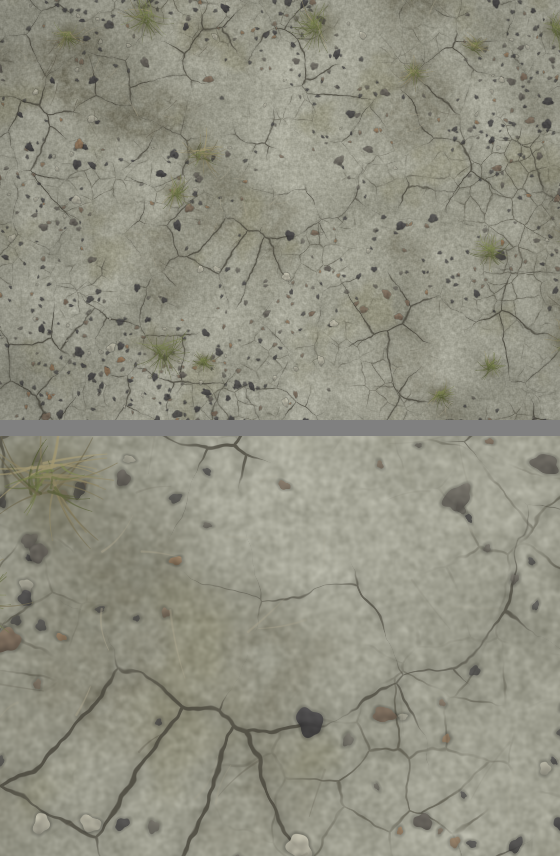
Top: the whole. Bottom: its middle third, enlarged.
Give the GLSL for this texture, as a Shadertoy shader.

```glsl
// Dry cracked clay seen from above, strewn with pebbles, twigs and grass tufts.
// Warped Voronoi edges make the cracks, gradient noise tints the soil,
// and jittered grids scatter the stones, straws and blades.
#define PIXEL (1.0 / iResolution.y)
#define CRACK_SCALE 9.0
#define CRACK_WIDTH 0.0021
#define STONE_DENSITY 0.30
#define TUFT_SCALE 4.6
#define TUFT_DENSITY 0.62
#define TWIG_SCALE 15.0
#define GRAIN 0.085

vec2 hash2(vec2 p) {
  vec3 q = fract(p.xyx * vec3(0.1031, 0.1030, 0.0973));
  q += dot(q, q.yzx + 33.33);
  return fract((q.xx + q.yz) * q.zy);
}
float slope(vec2 cell, vec2 offset) {
  return dot(hash2(cell + 71.0) * 2.0 - 1.0, offset);
}
float noise(vec2 p) {
  vec2 i = floor(p), f = p - i, e = vec2(1, 0);
  vec2 u = f * f * f * (f * (f * 6.0 - 15.0) + 10.0);
  return mix(mix(slope(i, f), slope(i + e, f - e), u.x),
    mix(slope(i + e.yx, f - e.yx), slope(i + 1.0, f - 1.0), u.x), u.y);
}
float fbm(vec2 p) {
  float sum = 0.0;
  for (float amp = 1.0; amp > 0.05; amp *= 0.5) {
    sum += amp * noise(p);
    p = mat2(1.6, 1.2, -1.2, 1.6) * p + 13.7;
  }
  return sum;
}
float cover(float d) { return 1.0 - smoothstep(-0.8 * PIXEL, 0.8 * PIXEL, d); }
mat2 turn(float a) { return mat2(cos(a), -sin(a), sin(a), cos(a)); }
vec2 neighbour(int i) { return vec2(i % 3 - 1, i / 3 - 1); }

// Distance to the nearest Voronoi edge
float crackDistance(vec2 p, float scale) {
  p *= scale;
  vec2 base = floor(p), f = p - base, home, center;
  float best = 9.0, edge = 9.0;
  for (int i = 0; i < 9; i++) {
    vec2 g = neighbour(i), r = g + hash2(base + g) - f;
    if (dot(r, r) < best) { best = dot(r, r); home = g; center = r; }
  }
  for (int i = 0; i < 25; i++) {
    vec2 g = home + vec2(i % 5 - 2, i / 5 - 2), r = g + hash2(base + g) - f, gap = r - center;
    if (dot(gap, gap) > 0.0001) edge = min(edge, dot(0.5 * (center + r), normalize(gap)));
  }
  return edge / scale;
}
// Tapered curved strand that starts at the origin and runs along x
float strand(vec2 p, float len, float bend, float width) {
  float x = clamp(p.x, 0.0, len), t = x / len;
  return length(vec2(p.x - x, p.y - bend * t * t)) - width * (1.0 - 0.7 * t);
}
vec3 stoneColor(float pick) {
  if (pick < 0.5) return vec3(0.25, 0.245, 0.25);
  if (pick < 0.68) return vec3(0.37, 0.355, 0.33);
  if (pick < 0.83) return vec3(0.45, 0.385, 0.325);
  return pick < 0.9 ? vec3(0.54, 0.42, 0.31) : vec3(0.66, 0.65, 0.59);
}
void addStones(inout vec3 col, vec2 p, float scale, float opacity) {
  for (int i = 0; i < 9; i++) {
    vec2 cell = floor(p * scale) + neighbour(i), place = hash2(cell + scale);
    vec2 kind = hash2(cell + 211.0), form = hash2(cell + 419.0), q = p * scale - cell - place;
    float crowd = smoothstep(-0.3, 0.4, noise(cell / scale * 3.5 + 5.0));
    if (kind.x > STONE_DENSITY * crowd) continue;
    vec2 r = turn(form.x * 6.28) * q * vec2(1, 1.1 + 0.6 * form.y);
    float a = atan(r.y, r.x), lumps = 1.0 + 0.12 * sin(3.0 * a + place.y * 9.0) + 0.07 * sin(5.0 * a);
    float d = (length(r) - (0.15 + 0.17 * place.x) * lumps) / scale;
    vec3 tint = stoneColor(kind.y) * (1.0 + 0.6 * q.y + 0.25 * noise(p * 150.0));
    col *= 0.82 + 0.18 * smoothstep(0.0, 0.004, d);
    col = mix(col, tint, opacity * (0.75 + 0.25 * form.x) * cover(d));
  }
}
void addTwigs(inout vec3 col, vec2 p, float opacity) {
  for (int i = 0; i < 9; i++) {
    vec2 cell = floor(p * TWIG_SCALE) + neighbour(i), place = hash2(cell + 101.0), kind = hash2(cell + 138.0);
    vec2 q = turn(kind.x * 6.28) * (p - (cell + place) / TWIG_SCALE);
    float d = strand(q, 0.02 + 0.035 * kind.y, 0.03 * (place.x - 0.5), 0.0009);
    col = mix(col, place.y < 0.5 ? vec3(0.34, 0.32, 0.27) : vec3(0.66, 0.63, 0.54), opacity * cover(d));
  }
}
void addTufts(inout vec3 col, vec2 p) {
  for (int i = 0; i < 9; i++) {
    vec2 cell = floor(p * TUFT_SCALE) + neighbour(i), place = hash2(cell + 307.0), kind = hash2(cell + 503.0);
    vec2 q = p - (cell + place) / TUFT_SCALE;
    float reach = 0.028 + 0.034 * kind.y;
    if (kind.x > TUFT_DENSITY || length(q) > 1.6 * reach) continue;
    float shade = 1.0 - smoothstep(0.0, 1.2 * reach, length(q) + 0.02 * noise(p * 40.0));
    col = mix(col, vec3(0.38, 0.37, 0.28), 0.6 * shade);
    for (float n = 0.0; n < 44.0; n++) {
      vec2 h = hash2(cell * 7.0 + n * 3.1), k = hash2(h * 91.0 + n);
      vec2 r = turn(place.x * 6.28 + (h.x - 0.5) * (3.5 + 2.8 * place.y)) * (q - (k - 0.5) * 0.5 * reach);
      float d = strand(r, reach * (0.35 + 0.75 * h.y), (k.x - 0.5) * reach, 0.0011);
      vec3 blade = h.y < 1.1 - kind.x ? vec3(0.41, 0.44, 0.265) : vec3(0.53, 0.495, 0.37);
      col = mix(col, blade * (0.76 + 0.48 * k.y), 0.65 * cover(d));
    }
  }
}
void mainImage(out vec4 fragColor, in vec2 fragCoord) {
  vec2 p = fragCoord * PIXEL, v = p - 0.5 * iResolution.xy * PIXEL;
  // Soil tone, litter patches and grain
  float litter = smoothstep(-0.05, 0.55, fbm(p * 3.3 + 21.0)), crumbs = fbm(p * 42.0);
  vec3 col = vec3(0.545, 0.545, 0.49) + 0.12 * clamp(0.6 + 0.9 * fbm(p * 5.0), 0.0, 1.0);
  col = mix(col, vec3(0.43, 0.42, 0.355), litter * clamp(0.6 + 0.9 * crumbs, 0.0, 1.0));
  col = mix(col, vec3(0.53, 0.52, 0.42), 0.45 * smoothstep(0.1, 0.5, fbm(p * 6.0 + 47.0)));
  col += GRAIN * (noise(p * 110.0) + 0.8 * noise(p * 210.0) + 0.6 * crumbs);
  // Broad cracks and a finer network, both fading in and out
  vec2 warped = p + 0.022 * vec2(fbm(p * 9.0), fbm(p * 9.0 + 31.0));
  float broad = crackDistance(warped, CRACK_SCALE), fine = crackDistance(warped + 0.4, CRACK_SCALE * 2.3);
  float open = smoothstep(-0.25, 0.3, noise(p * 6.0 + 3.0) + 0.4 * noise(p * 23.0));
  float hair = smoothstep(-0.05, 0.4, noise(p * 4.5 + 60.0) + 0.4 * noise(p * 31.0));
  col *= 1.0 - 0.13 * open * exp(-broad / 0.005) - 0.09 * hair * exp(-fine / 0.004);
  col = mix(col, vec3(0.29, 0.28, 0.24), 0.85 * open * cover(broad - CRACK_WIDTH * (open - 0.3)));
  col = mix(col, vec3(0.33, 0.32, 0.27), 0.7 * hair * cover(fine - 0.4 * CRACK_WIDTH));
  // Scattered matter, gravel first
  addStones(col, p, 58.0, 0.75);
  addStones(col, p, 26.0, 0.95);
  addTwigs(col, p, 0.08 + 0.55 * litter);
  addTufts(col, p);
  // Soft falloff to the corners
  fragColor = vec4(clamp(col * (1.03 - 0.17 * dot(v, v) + 0.03 * v.x), 0.0, 1.0), 1.0);
}
```
